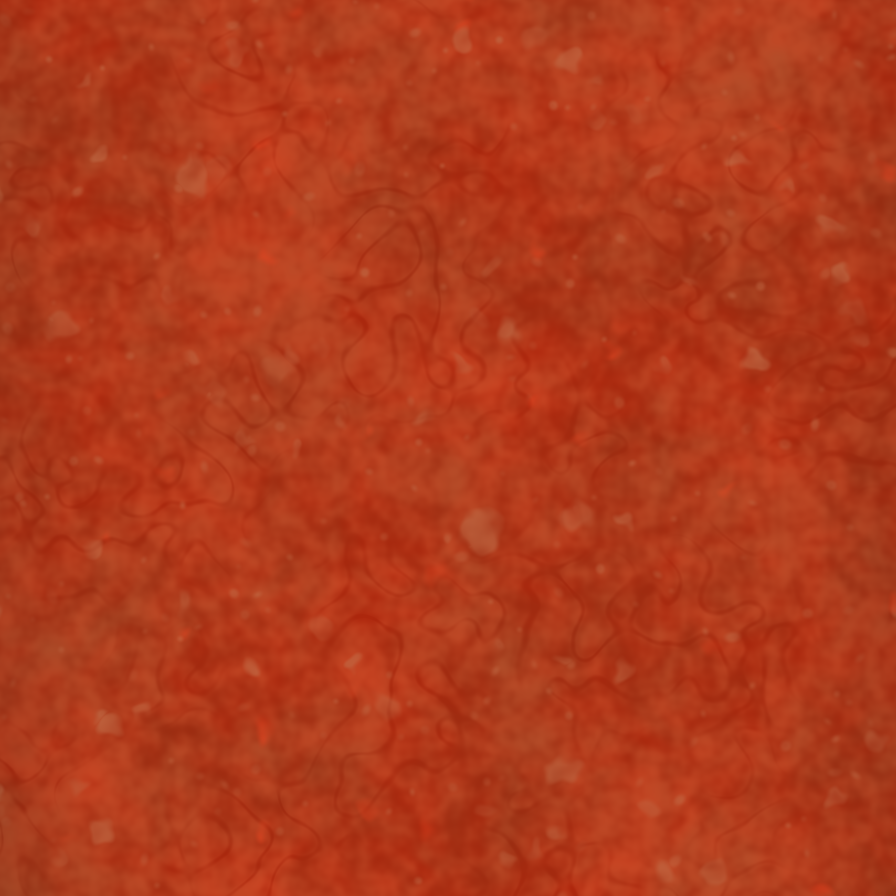
A Shadertoy shader for this texture:

```glsl
// Soft, mottled brick-red surface with dark creases, pale flakes and red glints.

const vec3 DEEP_RED    = vec3(0.640, 0.165, 0.060);
const vec3 WARM_RED    = vec3(0.742, 0.285, 0.148);
const vec3 FLAKE_TAN   = vec3(0.755, 0.430, 0.285);
const vec3 GLINT_RED   = vec3(0.920, 0.270, 0.130);
const vec3 HUE_SHIFT   = vec3(0.055, -0.020, -0.015);

const float CLOUD_SCALE  = 3.5;
const float MOTTLE_SCALE = 17.0;
const float GRAIN_SCALE  = 42.0;
const float FINE_SCALE   = 85.0;
const float CREASE_SCALE = 20.0;
const float CREASE_DEPTH = 0.30;
const float EDGE_SHADE   = 0.10;

vec2 hash2(vec2 p) {
    vec3 q = fract(p.xyx * vec3(0.1031, 0.1030, 0.0973));
    q += dot(q, q.yzx + 33.33);
    return fract((q.xx + q.yz) * q.zy);
}

// Gradient noise, about -0.7 to 0.7
float cornerSlope(vec2 cell, vec2 offset) {
    float angle = 6.2832 * hash2(cell).x;
    return dot(vec2(cos(angle), sin(angle)), offset);
}

float gradientNoise(vec2 p) {
    vec2 cell = floor(p), f = fract(p);
    vec2 u = f * f * f * (f * (f * 6.0 - 15.0) + 10.0);
    vec2 e = vec2(1.0, 0.0);
    float low  = mix(cornerSlope(cell, f), cornerSlope(cell + e, f - e), u.x);
    float high = mix(cornerSlope(cell + e.yx, f - e.yx),
                     cornerSlope(cell + 1.0, f - 1.0), u.x);
    return mix(low, high, u.y);
}

// Coverage of ragged, randomly turned chips; share is the part of cells filled
float scatterChips(vec2 p, float cells, float share, float radius, float softness, float seed) {
    vec2 q = p * cells;
    vec2 home = floor(q);
    float coverage = 0.0;
    for (int y = -1; y <= 1; y++) {
        for (int x = -1; x <= 1; x++) {
            vec2 cell = home + vec2(x, y);
            vec2 place = hash2(cell + seed);
            vec2 trait = hash2(cell + seed + 57.3);
            vec2 form  = hash2(cell + seed + 113.7);
            vec2 d = (q - cell - place) / cells;
            float angle = 6.2832 * form.x;
            float c = cos(angle), s = sin(angle);
            d = mat2(c, -s, s, c) * d;
            d.x *= mix(0.6, 1.1, form.y);
            float size = radius * mix(0.45, 1.0, trait.y * trait.y);
            float chip = 1.0 - smoothstep(-softness, softness, length(d) - size);
            float strength = mix(0.35, 1.0, place.x);
            coverage = max(coverage, chip * strength * step(trait.x, share));
        }
    }
    return coverage;
}

void mainImage(out vec4 fragColor, in vec2 fragCoord) {
    vec2 p = fragCoord / iResolution.xy;

    // Layered mottling
    vec2 bend = vec2(gradientNoise(p * 11.0 + 3.7), gradientNoise(p * 11.0 + 41.2));
    vec2 warped = p + 0.025 * bend;
    float cloud  = gradientNoise(p * CLOUD_SCALE + 8.4);
    float mottle = gradientNoise(warped * MOTTLE_SCALE + 21.6);
    float grain  = gradientNoise(warped * GRAIN_SCALE + 65.1);
    float fine   = gradientNoise(p * FINE_SCALE + 12.9);
    float tone = 0.50 * cloud + 0.38 * mottle + 0.48 * grain + 0.26 * fine;

    // Thin dark creases, broken up into patches
    float ridge = abs(gradientNoise(warped * CREASE_SCALE + 90.3));
    float patches = smoothstep(-0.25, 0.35, gradientNoise(p * 6.0 + 33.8));
    tone -= CREASE_DEPTH * patches * (1.0 - smoothstep(0.0, 0.10, ridge));
    tone += 0.04;

    vec3 color = mix(DEEP_RED, WARM_RED, smoothstep(-0.60, 0.60, tone));
    float hue = gradientNoise(p * 7.0 + 71.5) + 0.7 * gradientNoise(warped * 30.0 + 5.3);
    color += HUE_SHIFT * hue;

    // Pale flakes in three sizes, with ragged outlines
    vec2 ragged = p + 0.012 * vec2(gradientNoise(p * 48.0 + 17.2), gradientNoise(p * 48.0 + 77.6));
    float large  = scatterChips(ragged, 7.0, 0.24, 0.026, 0.0045, 11.0);
    float medium = scatterChips(ragged, 17.0, 0.24, 0.013, 0.0040, 29.0);
    float small  = scatterChips(p, 34.0, 0.20, 0.0055, 0.0030, 47.0);
    float flakes = max(0.62 * large, max(0.60 * medium, 0.50 * small));
    flakes *= 0.85 + 0.6 * grain;
    color = mix(color, FLAKE_TAN, clamp(flakes, 0.0, 1.0));

    // Saturated glints
    float glints = scatterChips(ragged, 13.0, 0.20, 0.010, 0.0065, 83.0);
    color = mix(color, GLINT_RED, 0.50 * glints);

    // Shade toward the left and right borders
    float border = smoothstep(0.36, 0.54, abs(p.x - 0.5));
    color *= 1.0 - EDGE_SHADE * border * (0.7 + cloud);

    fragColor = vec4(clamp(color, 0.0, 1.0), 1.0);
}
```
